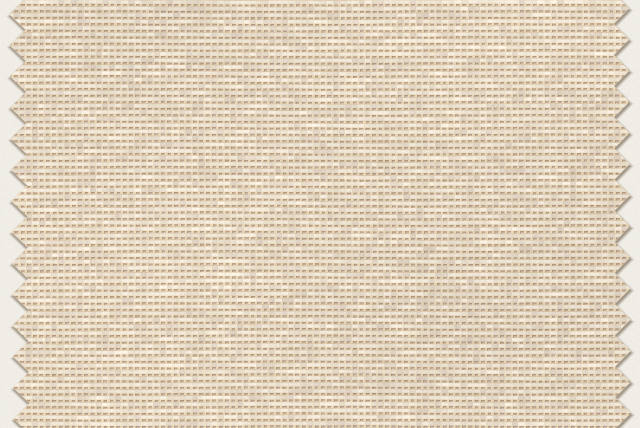
Write a Shadertoy shader that draws this texture.

```glsl
// A swatch of cream basket-weave cloth with pinked left and right edges on white paper.
// Plump weft bands alternate with channels where yellow warp ties stand between small
// shadowed gaps, on a 100 by 66 grid. Triangle waves cut the zigzag edges.

float hash(vec2 p) {
    p = fract(p * vec2(0.1031, 0.1173));
    p += dot(p, p.yx + 33.33);
    return fract((p.x + p.y) * p.x * 43.7);
}

float triangleWave(float x) {
    return abs(fract(x) - 0.5) * 2.0;
}

// Signed distance to the pinked cloth, positive inside, in canvas widths
float clothDistance(vec2 uv) {
    float down = 1.0 - uv.y;
    float left = 0.014 + 0.007 * down + 0.025 * triangleWave(down * 13.75 + 0.043);
    float right = 0.983 + 0.003 * down - 0.024 * triangleWave(down * 13.75 + 0.23);
    return 0.7 * min(uv.x - left, right - uv.x);
}

// Soft box of the given half size, one inside and zero outside
float box(vec2 p, vec2 halfSize, vec2 soft) {
    vec2 inside = 1.0 - smoothstep(halfSize - soft, halfSize + soft, abs(p));
    return inside.x * inside.y;
}

vec3 weave(vec2 uv) {
    vec2 count = vec2(100.0, 66.0);
    vec2 grid = uv * count;
    vec2 soft = 0.5 * count / iResolution.xy;
    grid.y += 0.04 * sin(uv.x * 9.0 + uv.y * 4.0) + 0.03 * sin(uv.x * 41.0 + floor(grid.y) * 2.4);
    grid.x += 0.06 * sin(uv.y * 11.0);
    vec2 cell = floor(grid);
    vec2 q = fract(grid) - 0.5;
    float tone = hash(cell);
    float sheen = hash(cell + 17.0);

    // Weft: rounded band, lit along the upper half and tan towards its rims
    vec3 color = mix(vec3(0.915, 0.865, 0.775), vec3(0.84, 0.76, 0.65),
                     smoothstep(0.2, 0.42, abs(q.y - 0.14)));
    float crown = 1.0 - smoothstep(0.08, 0.3, abs(q.y - 0.2));
    color = mix(color, vec3(0.945, 0.915, 0.865), crown * (0.3 + 0.7 * sheen));

    // Some floats sink and show a pinkish grey shade
    float sunk = smoothstep(0.6, 0.95, tone) * (1.0 - smoothstep(0.2, 0.42, abs(q.y - 0.12)));
    color = mix(color, vec3(0.83, 0.765, 0.71), sunk * 0.45);

    // Channel: yellow ties, then a gap with a shadow along its top and one side
    float channel = 1.0 - smoothstep(0.17 - soft.y, 0.17 + soft.y, abs(q.y + 0.32));
    color = mix(color, vec3(0.91, 0.85, 0.71), channel * 0.9);
    float gapWidth = 0.26 + 0.08 * hash(cell + 41.0);
    float gap = box(q + vec2(0.0, 0.31), vec2(gapWidth, 0.16), soft);
    color = mix(color, mix(vec3(0.79, 0.70, 0.60), vec3(0.80, 0.73, 0.69), tone), gap);
    float lip = box(q + vec2(0.0, 0.23), vec2(gapWidth, 0.07), soft);
    float side = box(q + vec2(gapWidth - 0.08, 0.30), vec2(0.08, 0.17), soft);
    color = mix(color, vec3(0.66, 0.54, 0.44), max(lip * 0.75, side * 0.7));

    // Uneven yarn: short bright slubs, thread tones and a fine spun grain
    float slub = step(0.86, hash(vec2(floor(grid.x / 3.0 + cell.y * 0.37), cell.y)));
    color += 0.025 * slub * (1.0 - channel);
    float spun = sin(grid.x * 5.3 + cell.y * 2.1) * sin(grid.x * 2.3 + cell.y * 5.7);
    color *= 1.0 + 0.03 * (sheen - 0.5) + 0.015 * spun
                 + 0.02 * (hash(vec2(cell.y, 7.0)) - 0.5)
                 + 0.012 * (hash(vec2(cell.x, 91.0)) - 0.5);
    return color;
}

void mainImage(out vec4 fragColor, in vec2 fragCoord) {
    vec2 uv = fragCoord / iResolution.xy;
    float pixel = 0.8 / iResolution.x;

    // Paper with faint grain and the soft shadow cast below the teeth
    vec3 paper = vec3(0.94, 0.93, 0.905) + 0.012 * (hash(floor(uv * vec2(384.0, 256.0))) - 0.5);
    float shadow = smoothstep(-0.005, 0.002, clothDistance(uv + vec2(-0.001, 0.005)));
    paper *= 1.0 - vec3(0.34, 0.38, 0.43) * shadow;

    // Cloth with a pale cut rim and gentle broad lighting
    float edge = clothDistance(uv);
    vec3 cloth = weave(uv);
    cloth = mix(cloth, vec3(0.93, 0.88, 0.78), 0.35 * (1.0 - smoothstep(0.0, 0.002, edge)));
    cloth *= 1.0 + 0.012 * sin(uv.x * 5.0 + 0.6) * sin(uv.y * 4.0 + 0.4);

    vec3 color = mix(paper, cloth, smoothstep(-pixel, pixel, edge));
    fragColor = vec4(clamp(color, 0.0, 1.0), 1.0);
}
```
